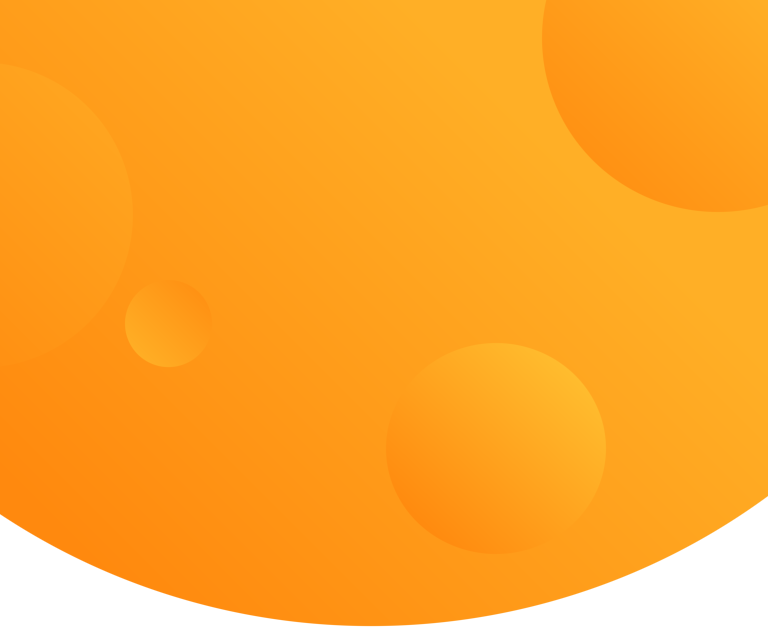
Reproduce this background procedurally as a WebGL 1 fragment shader.

```glsl
precision highp float;
// A large orange dome hangs from the top over a white ground, with four
// soft discs on it. Every shape is an ellipse distance with a smooth edge,
// filled by a diagonal gradient taken from one shared orange ramp.

uniform vec2 u_resolution;

// Colours
const vec3 DEEP_ORANGE = vec3(1.0, 0.53, 0.05);
const vec3 AMBER = vec3(1.0, 0.73, 0.175);
const vec3 GROUND = vec3(1.0);

// Layout: canvas height is one unit, width is ASPECT units
const float ASPECT = 1.1963;
const vec2 DOME_CENTER = vec2(0.578, 1.070);
const float DOME_RADIUS = 1.0452;
const vec2 DOME_SPAN = vec2(0.252, 1.623);  // x + y at gradient ends
const vec2 DOME_SHADES = vec2(0.03, 0.78);

// Discs: center, radii, and shades from lower left to upper right
const vec2 LEFT_CENTER = vec2(-0.031, 0.665);
const vec2 LEFT_RADII = vec2(0.238);
const vec2 LEFT_SHADES = vec2(0.08, 0.58);

const vec2 SMALL_CENTER = vec2(0.2625, 0.496);
const vec2 SMALL_RADII = vec2(0.0678);
const vec2 SMALL_SHADES = vec2(0.76, 0.20);

const vec2 LOWER_CENTER = vec2(0.7726, 0.3014);
const vec2 LOWER_RADII = vec2(0.1713, 0.1643);
const vec2 LOWER_SHADES = vec2(0.06, 1.04);

const vec2 CORNER_CENTER = vec2(1.1184, 0.9408);
const vec2 CORNER_RADII = vec2(0.2741, 0.2710);
const vec2 CORNER_SHADES = vec2(0.20, 1.04);

vec3 orangeRamp(float shade) {
  return mix(DEEP_ORANGE, AMBER, shade);
}

// Coverage of an ellipse, softened over about one pixel
float ellipseMask(vec2 offset, vec2 radii) {
  float dist = (length(offset / radii) - 1.0) * min(radii.x, radii.y);
  float halfPixel = 0.75 / u_resolution.y;
  return 1.0 - smoothstep(-halfPixel, halfPixel, dist);
}

// Lays a disc with its own diagonal gradient over the base colour
vec3 addDisc(vec3 base, vec2 p, vec2 center, vec2 radii, vec2 shades) {
  vec2 offset = p - center;
  float along = 0.5 + 0.5 * dot(offset / radii, vec2(0.7071));
  vec3 fill = orangeRamp(mix(shades.x, shades.y, along));
  return mix(base, fill, ellipseMask(offset, radii));
}

void main() {
  vec2 p = gl_FragCoord.xy / u_resolution * vec2(ASPECT, 1.0);

  // Dome gradient
  float along = (p.x + p.y - DOME_SPAN.x) / (DOME_SPAN.y - DOME_SPAN.x);
  vec3 color = orangeRamp(mix(DOME_SHADES.x, DOME_SHADES.y, clamp(along, 0.0, 1.0)));

  // Discs
  color = addDisc(color, p, LEFT_CENTER, LEFT_RADII, LEFT_SHADES);
  color = addDisc(color, p, SMALL_CENTER, SMALL_RADII, SMALL_SHADES);
  color = addDisc(color, p, LOWER_CENTER, LOWER_RADII, LOWER_SHADES);
  color = addDisc(color, p, CORNER_CENTER, CORNER_RADII, CORNER_SHADES);

  // White ground below the dome
  color = mix(GROUND, color, ellipseMask(p - DOME_CENTER, vec2(DOME_RADIUS)));
  gl_FragColor = vec4(color, 1.0);
}
```
